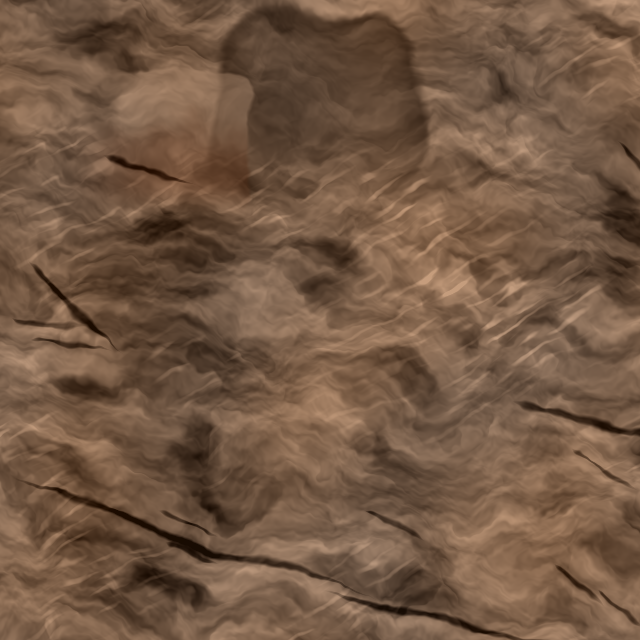
Reproduce this texture procedurally as a three.js fragment shader.

```glsl
// Weathered brown rock face with a hollow, a boulder, ledges and cracks.
varying vec2 vUv;

const vec3 SHADE_BROWN = vec3(0.27, 0.19, 0.13);
const vec3 SUNLIT_TAN = vec3(0.70, 0.56, 0.45);
const vec2 TO_LIGHT = vec2(-0.003, 0.008);

vec2 hash2(vec2 p) {
  p = vec2(dot(p, vec2(127.1, 311.7)), dot(p, vec2(269.5, 183.3)));
  return fract(sin(p) * 43758.55);
}

vec2 rotate(vec2 p, float angle) {
  float c = cos(angle), s = sin(angle);
  return vec2(c * p.x + s * p.y, c * p.y - s * p.x);
}

float cornerSlope(vec2 cell, vec2 f, vec2 corner) {
  float angle = 6.2832 * hash2(cell + corner).x;
  return dot(vec2(cos(angle), sin(angle)), f - corner);
}

// Gradient noise, about -0.7 to 0.7
float noise(vec2 p) {
  vec2 i = floor(p), f = fract(p);
  vec2 u = f * f * f * (f * (f * 6.0 - 15.0) + 10.0);
  float low = mix(cornerSlope(i, f, vec2(0.0)), cornerSlope(i, f, vec2(1.0, 0.0)), u.x);
  float high = mix(cornerSlope(i, f, vec2(0.0, 1.0)), cornerSlope(i, f, vec2(1.0)), u.x);
  return mix(low, high, u.y);
}

float fbm(vec2 p) {
  float sum = 0.0, amp = 0.5;
  for (int i = 0; i < 5; i++) {
    sum += amp * noise(p);
    p = rotate(p, 0.6) * 2.03 + 7.3;
    amp *= 0.5;
  }
  return sum;
}

// Tilted planes per cell, blended over narrow edges; about -0.5 to 0.5
float facets(vec2 p, float crispness) {
  vec2 cell = floor(p);
  float sum = 0.0, total = 0.0001;
  for (int y = -1; y <= 1; y++) {
    for (int x = -1; x <= 1; x++) {
      vec2 id = cell + vec2(float(x), float(y));
      vec2 offset = p - id - hash2(id);
      float weight = exp(-crispness * dot(offset, offset));
      float shade = hash2(id + 41.0).x - 0.5 + 0.45 * offset.y;
      sum += weight * shade;
      total += weight;
    }
  }
  return sum / total;
}

float roundBox(vec2 p, vec2 halfSize, float radius) {
  vec2 d = abs(p) - halfSize + radius;
  return length(max(d, 0.0)) + min(max(d.x, d.y), 0.0) - radius;
}

// Dark tapering groove with a bright lower lip
float crack(vec2 p, vec2 a, vec2 b, float width) {
  vec2 dir = b - a;
  float along = dot(p - a, dir) / dot(dir, dir);
  float side = dot(p - a, normalize(vec2(-dir.y, dir.x)));
  float taper = smoothstep(0.0, 0.12, along) * smoothstep(1.0, 0.75, along);
  float w = width * (0.65 + 0.9 * noise(p * 19.0)) * taper + 0.0006;
  float groove = smoothstep(w * 1.5, w * 0.3, abs(side));
  float lip = exp(-pow((side + 2.6 * width) / (1.3 * width), 2.0));
  return taper * (0.2 * lip - 0.75 * groove);
}

// Layered stone: broad patches, broken planes, relief and fine strokes
float stoneTone(vec2 p, vec2 warp) {
  vec2 bed = rotate(p + 0.10 * warp, -0.25) * vec2(1.0, 1.7);
  float tone = 0.48 + 0.75 * fbm(bed * 3.2 + 3.0);
  tone += 0.36 * facets(bed * 7.0 + 1.3 * warp, 30.0);
  tone += 0.24 * facets(bed * 17.0 + 2.2 * warp, 22.0);
  vec2 ground = bed * 6.0;
  vec2 lit = rotate(p + TO_LIGHT + 0.10 * warp, -0.25) * vec2(1.0, 1.7) * 6.0;
  tone += 2.0 * (fbm(ground) - fbm(lit));
  tone -= 0.38 * smoothstep(0.18, 0.42, noise(bed * vec2(7.0, 9.0) + 29.0));
  float patches = smoothstep(0.0, 0.35, noise(p * 5.0 + 11.0));
  patches += exp(-22.0 * dot(p - vec2(0.70, 0.53), p - vec2(0.70, 0.53)));
  float strokes = noise(rotate(p + 0.04 * warp, 0.5) * vec2(17.0, 95.0));
  return tone + 0.32 * patches * smoothstep(0.08, 0.5, strokes);
}

void main() {
  vec2 p = vUv;
  vec2 warp = vec2(fbm(p * 5.0), fbm(p * 5.0 + 17.0));
  vec2 rough = p + 0.07 * warp;
  float tone = stoneTone(p, warp) + 0.06 * (p.x - 0.5);

  // Hollow under an overhang
  float hollow = roundBox(rough - vec2(0.49, 0.83), vec2(0.165, 0.155), 0.09);
  float depth = smoothstep(0.008, -0.008, hollow) * smoothstep(0.66, 0.82, p.y);
  float rim = exp(min(hollow, 0.0) * 28.0);
  tone = mix(tone, 0.26 + 0.5 * (tone - 0.45) - 0.30 * rim, depth);
  tone += 0.25 * smoothstep(0.03, 0.005, abs(hollow - 0.015)) * smoothstep(0.94, 0.98, p.y);

  // Boulder with a lit cap and a shaded front
  float boulder = roundBox(rough - vec2(0.24, 0.78), vec2(0.15, 0.11), 0.06);
  float body = smoothstep(0.004, -0.004, boulder);
  body *= smoothstep(0.08, 0.24, p.x) * smoothstep(0.66, 0.72, p.y);
  float cap = smoothstep(0.765, 0.815, rough.y + 0.10 * warp.x);
  tone = mix(tone, mix(0.27, 0.68, cap) + 0.55 * (tone - 0.45), body);

  // Long fractures, then short scattered ones
  vec2 bent = p + 0.045 * warp;
  tone += crack(bent, vec2(0.02, 0.25), vec2(0.60, 0.06), 0.007);
  tone += crack(bent, vec2(0.50, 0.075), vec2(0.90, -0.02), 0.007);
  tone += crack(bent, vec2(0.80, 0.375), vec2(1.10, 0.30), 0.007);
  tone += crack(bent, vec2(0.05, 0.60), vec2(0.20, 0.44), 0.006);
  for (int i = 0; i < 10; i++) {
    vec2 seed = hash2(vec2(float(i), 5.0));
    vec2 start = vec2(seed.x, seed.y * 0.85);
    vec2 run = rotate(vec2(0.09 + 0.08 * seed.y, 0.0), 0.2 + 0.5 * seed.x);
    tone += 0.8 * crack(bent, start, start + run, 0.005);
  }

  vec3 color = mix(SHADE_BROWN, SUNLIT_TAN, clamp(tone, -0.4, 1.15));
  color += vec3(0.03, 0.0, -0.025) * noise(p * 4.0 + 50.0);
  color += vec3(0.02, -0.01, -0.02) * body * (1.0 - cap);
  gl_FragColor = vec4(color, 1.0);
}
```
